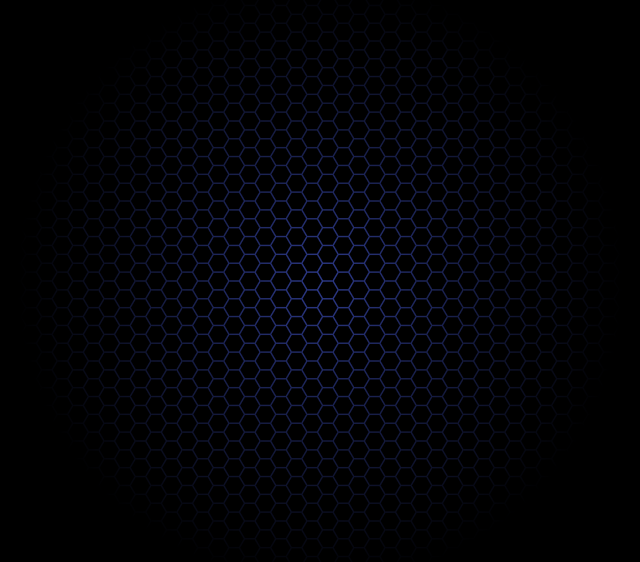
Give the GLSL for this pattern, as a Shadertoy shader.

```glsl
// A fine blue honeycomb mesh on black, lit from the centre and fading out in a circle.

const float CELLS = 36.0;                        // cell pitches across the canvas
const float FADE_RADIUS = 0.54;                  // where the light ends, in canvas heights
const float LINE_WIDTH = 0.00255;                // in canvas heights
const vec3 MESH_BLUE = vec3(0.175, 0.225, 0.54);

// Distance from a cell-relative point to the cell border, positive inside.
// The point is in pitches: x in columns, y in rows.
float cellBorder(vec2 cell, vec2 pitch) {
    vec2 a = abs(cell);
    float flatSide = (0.5 - a.y) * pitch.y;
    float slantSide = (0.5 - 0.75 * a.x - 0.5 * a.y) / length(vec2(0.75, 0.5) / pitch);
    return min(flatSide, slantSide);
}

// Offset from the nearest centre of a lattice that repeats every 2 columns and 1 row.
vec2 latticeOffset(vec2 p, vec2 centre) {
    vec2 period = vec2(2.0, 1.0);
    return mod(p - centre + 0.5 * period, period) - 0.5 * period;
}

// Distance to the closest edge of the honeycomb, from two interleaved lattices.
float honeycomb(vec2 pos, vec2 pitch) {
    vec2 p = pos / pitch;
    float evenColumns = cellBorder(latticeOffset(p, vec2(-0.5, 0.0)), pitch);
    float oddColumns = cellBorder(latticeOffset(p, vec2(0.5, 0.5)), pitch);
    return abs(max(evenColumns, oddColumns));
}

// Antialiased line of a given width around distance zero.
float stroke(float dist, float width, float pixel) {
    return clamp(0.5 + (0.5 * width - dist) / pixel, 0.0, 1.0);
}

void mainImage(out vec4 fragColor, in vec2 fragCoord) {
    // Centred position in canvas heights
    vec2 pos = (fragCoord - 0.5 * iResolution.xy) / iResolution.y;
    float pixel = 1.0 / iResolution.y;
    float aspect = iResolution.x / iResolution.y;

    // Mesh: columns follow the canvas height, rows the canvas width
    vec2 pitch = vec2(1.0, aspect) / CELLS;
    float mesh = stroke(honeycomb(pos, pitch), LINE_WIDTH, pixel);

    // Round light
    float light = max(1.0 - length(pos) / FADE_RADIUS, 0.0);

    fragColor = vec4(MESH_BLUE * mesh * light, 1.0);
}
```
